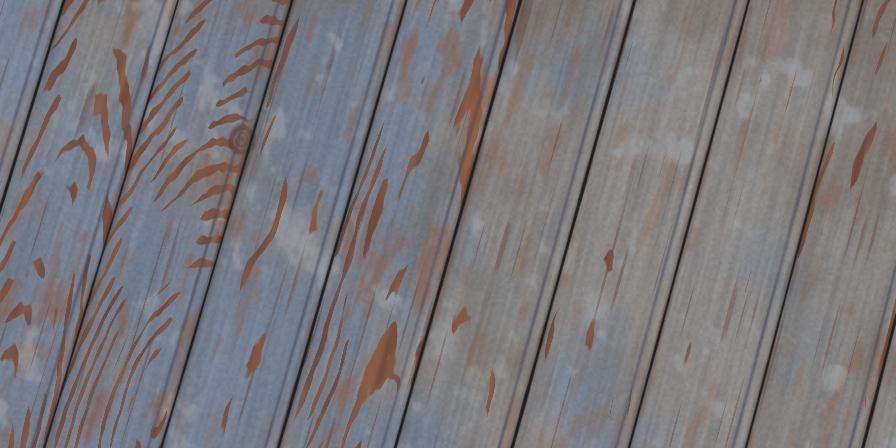
Give the GLSL for this texture, as a Shadertoy shader.

```glsl
// Layout, in units of canvas height
const vec2 FIRST_SEAM = vec2(-0.162, 0.143);  // x of seam 0 at bottom, top
const vec2 PITCH = vec2(0.2610, 0.2548);      // board width at bottom, top
const float GAP_HALF = 0.0030;
const float BEAD_WIDTH = 0.030;
const float RING_STEP = 0.024;
const vec2 KNOT = vec2(0.541, 0.688);
const float KNOT_RADIUS = 0.026;

// Paint loss of each board, left to right
const float WEAR[10] = float[10](0.25, 0.78, 1.0, 0.38, 0.85, 0.30, 0.12, 0.12, 0.48, 0.25);

const vec3 BLUE_PAINT = vec3(0.46, 0.505, 0.57);
const vec3 GREY_PAINT = vec3(0.53, 0.52, 0.515);
const vec3 BROWN_GREY = vec3(0.48, 0.45, 0.425);
const vec3 PALE_SCUFF = vec3(0.63, 0.65, 0.67);
const vec3 BARE_WOOD = vec3(0.55, 0.34, 0.23);
const vec3 DARK_WOOD = vec3(0.34, 0.20, 0.16);
const vec3 GROOVE = vec3(0.29, 0.30, 0.38);
const vec3 GAP = vec3(0.12, 0.105, 0.11);

float hash(vec2 p) {
    vec3 q = fract(vec3(p.xyx) * 0.1031);
    q += dot(q, q.yzx + 33.33);
    return fract((q.x + q.y) * q.z);
}

float noise(vec2 p) {
    vec2 i = floor(p), f = fract(p);
    f = f * f * (3.0 - 2.0 * f);
    return mix(mix(hash(i), hash(i + vec2(1, 0)), f.x),
               mix(hash(i + vec2(0, 1)), hash(i + vec2(1, 1)), f.x), f.y);
}

float fbm(vec2 p) {
    float sum = 0.0, amp = 0.5;
    for (int i = 0; i < 4; i++) {
        sum += amp * noise(p);
        p = p * 2.03 + 17.3;
        amp *= 0.5;
    }
    return sum / 0.9375;
}

// Growth-ring phase: tall ellipses, nearly straight on most boards
float ringPhase(float board, vec2 grain, float pitch) {
    vec2 center = vec2(pitch * (0.2 + 0.6 * hash(vec2(board + 20.0, 3.0))), -0.9);
    float stretch = 12.0;
    if (board == 0.0) { center = vec2(0.45 * pitch, -0.15); stretch = 5.0; }
    if (board == 1.0) { center = vec2(0.90 * pitch, 0.08); stretch = 2.3; }
    vec2 d = (grain - center) * vec2(stretch, 1.0);
    float wobble = fbm(vec2(grain.x * 14.0, grain.y * 5.0) + board * 9.7 + 40.0);
    return length(d) / (RING_STEP * stretch) + 1.3 * wobble;
}

void mainImage(out vec4 fragColor, in vec2 fragCoord) {
    vec2 p = fragCoord / iResolution.y;
    float aspect = iResolution.x / iResolution.y;
    float px = 1.0 / iResolution.y;

    // Slanted board coordinates
    float pitch = mix(PITCH.x, PITCH.y, p.y);
    float t = (p.x - mix(FIRST_SEAM.x, FIRST_SEAM.y, p.y)) / pitch;
    float board = floor(t);
    vec2 grain = vec2(fract(t) * pitch, p.y);
    vec2 seed = vec2(board * 13.7 + 60.0, board * 5.3 + 30.0);
    float wear = WEAR[clamp(int(board) + 1, 0, 9)];

    // Weathered paint, blue at left and brownish at upper right
    float across = p.x / aspect;
    float patches = fbm(p * 4.5 + 8.0);
    float blueness = 1.05 - 1.1 * across - 0.25 * (p.y - 0.5) + 1.5 * (patches - 0.5);
    vec3 col = mix(GREY_PAINT, BLUE_PAINT, smoothstep(0.15, 0.9, blueness));
    float browning = 0.5 * across + 0.35 * p.y + 1.2 * (fbm(p * 5.0 + 31.0) - 0.5);
    col = mix(col, BROWN_GREY, 0.75 * smoothstep(0.45, 0.9, browning));
    col *= 0.97 + 0.06 * hash(vec2(board + 50.0, 7.0));

    // Fine grain, speckle, stains and scuffs
    float fine = noise(grain * vec2(150.0, 6.0) + seed);
    float broad = noise(grain * vec2(55.0, 2.5) + seed + 11.0);
    col *= 1.0 + 0.10 * (fine - 0.5) + 0.07 * (broad - 0.5);
    col *= 1.0 + 0.07 * (noise(p * 170.0) - 0.5);
    float stain = smoothstep(0.58, 0.82, fbm(grain * vec2(26.0, 9.0) + seed + 70.0));
    col = mix(col, BARE_WOOD, stain * (0.2 + 0.35 * wear));
    float scuff = smoothstep(0.62, 0.8, fbm(p * vec2(15.0, 12.0) + 90.0));
    col = mix(col, PALE_SCUFF, 0.5 * scuff);
    float hairline = smoothstep(0.84, 0.95, noise(grain * vec2(120.0, 4.0) + seed + 25.0));
    col = mix(col, DARK_WOOD, 0.3 * hairline);

    // Paint flaked off along the rings
    float line = abs(fract(ringPhase(board, grain, pitch)) - 0.5);
    float loss = noise(grain * vec2(24.0, 6.0) + seed + 3.0);
    float width = 0.21 * smoothstep(0.92 - 0.6 * wear, 1.12 - 0.6 * wear, loss);
    width *= 0.65 + 0.7 * noise(grain * vec2(90.0, 30.0) + seed);
    float chip = 1.0 - smoothstep(width - 0.07, width, line);
    vec3 wood = mix(BARE_WOOD, DARK_WOOD, 0.65 * noise(grain * vec2(60.0, 12.0) + seed));
    col = mix(col, wood, 0.85 * chip);

    // Knot with dark rim and rings
    vec2 k = (p - KNOT) * vec2(1.0, 0.85);
    float knotDist = length(k) + 0.007 * (noise(p * 70.0) - 0.5);
    float knotRings = 0.5 + 0.5 * sin(knotDist * 650.0);
    vec3 knotColor = mix(BROWN_GREY, DARK_WOOD, 0.25 + 0.35 * knotRings);
    col = mix(col, knotColor, 0.85 * (1.0 - smoothstep(KNOT_RADIUS - 0.004, KNOT_RADIUS, knotDist)));
    col = mix(col, DARK_WOOD, 0.6 * exp(-pow((knotDist - KNOT_RADIUS) / 0.004, 2.0)));

    // Rounded bead along the right edge of each board
    float toRight = pitch - grain.x;
    float inBead = 1.0 - smoothstep(BEAD_WIDTH - 0.003, BEAD_WIDTH, toRight);
    float curve = (toRight / BEAD_WIDTH - 0.5) * 2.0;
    col *= 1.0 + inBead * (0.07 - 0.24 * curve * curve);
    float groove = exp(-pow((toRight - BEAD_WIDTH) / 0.0035, 2.0));
    col = mix(col, GROOVE, groove * (0.4 + 0.35 * noise(vec2(p.y * 7.0, board + 40.0))));

    // Worn edges, strongest beside the knot
    float seam = floor(t + 0.5);
    float seamDist = abs(t - seam) * pitch;
    float edgeNoise = noise(vec2(seamDist * 130.0, p.y * 14.0) + seam * 8.1 + 20.0);
    float edgeWear = smoothstep(0.5, 0.8, edgeNoise) * exp(-seamDist / 0.014);
    float knotSeam = seam == 2.0 ? smoothstep(0.35, 0.7, p.y) : 0.0;
    col = mix(col, wood, edgeWear * (0.4 + 0.5 * knotSeam));
    col = mix(col, BROWN_GREY * 0.85, 0.5 * knotSeam * exp(-seamDist / 0.02));

    // Dark open gap with a soft shadow
    float openness = 0.65 + 0.45 * hash(vec2(seam + 30.0, 2.0)) + 0.4 * (noise(vec2(p.y * 9.0, seam + 15.0)) - 0.5);
    if (seam == 4.0) openness += 0.3;
    col *= 1.0 - 0.3 * exp(-seamDist / 0.006);
    float gapHalf = GAP_HALF * openness;
    float gap = 1.0 - smoothstep(gapHalf - px, gapHalf + px, seamDist);
    col = mix(col, GAP, 0.95 * gap);

    fragColor = vec4(clamp(col, 0.0, 1.0), 1.0);
}
```
